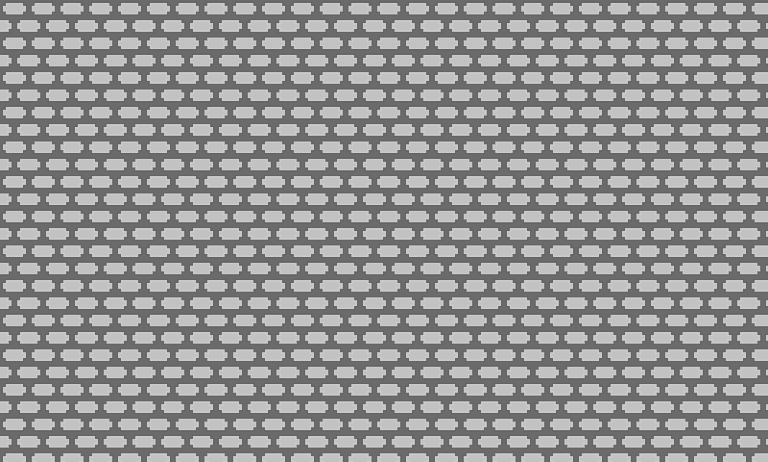
Reproduce this pattern procedurally as a WebGL 2 fragment shader.

```glsl
#version 300 es
precision highp float;

uniform vec2 u_resolution;
out vec4 fragColor;

const vec2 REPEATS = vec2(26.6667);   // bricks across, rows down
const vec2 CELL = vec2(20.0, 12.0);   // units in one brick cell
const vec2 BODY_HALF = vec2(6.0, 4.0);
const vec2 TABS_HALF = vec2(8.0, 2.0);

const vec3 BRICK = vec3(0.76);
const vec3 BRICK_RIM = vec3(0.80);
const vec3 MORTAR = vec3(0.42);
const vec3 MORTAR_RIM = vec3(0.39);

float boxDistance(vec2 p, vec2 halfSize) {
  vec2 q = abs(p) - halfSize;
  return length(max(q, 0.0)) + min(max(q.x, q.y), 0.0);
}

// Block with a short tab on each side
float brickDistance(vec2 p, vec2 bodyHalf, vec2 tabsHalf) {
  return min(boxDistance(p, bodyHalf), boxDistance(p, tabsHalf));
}

// Position from the cell centre; odd rows slide by half a cell
vec2 runningBond(vec2 grid, vec2 cell) {
  grid.x += 0.5 * mod(floor(grid.y), 2.0);
  return (fract(grid) - 0.5) * cell;
}

// Flat tone with a faint band of another tone along the edge
vec3 rimmedTone(vec3 tone, vec3 rim, float edgeDistance) {
  return mix(rim, tone, smoothstep(0.8, 1.2, edgeDistance));
}

void main() {
  // Rows are counted from the top edge
  vec2 uv = gl_FragCoord.xy / u_resolution;
  vec2 grid = vec2(uv.x, 1.0 - uv.y) * REPEATS;
  vec2 p = runningBond(grid, CELL);

  float d = brickDistance(p, BODY_HALF, TABS_HALF);
  float pixel = CELL.x * REPEATS.x / u_resolution.x;
  float softness = max(0.35, 0.5 * pixel);
  float coverage = 1.0 - smoothstep(-softness, softness, d);

  vec3 brick = rimmedTone(BRICK, BRICK_RIM, abs(d));
  vec3 mortar = rimmedTone(MORTAR, MORTAR_RIM, abs(d));
  fragColor = vec4(mix(mortar, brick, coverage), 1.0);
}
```
